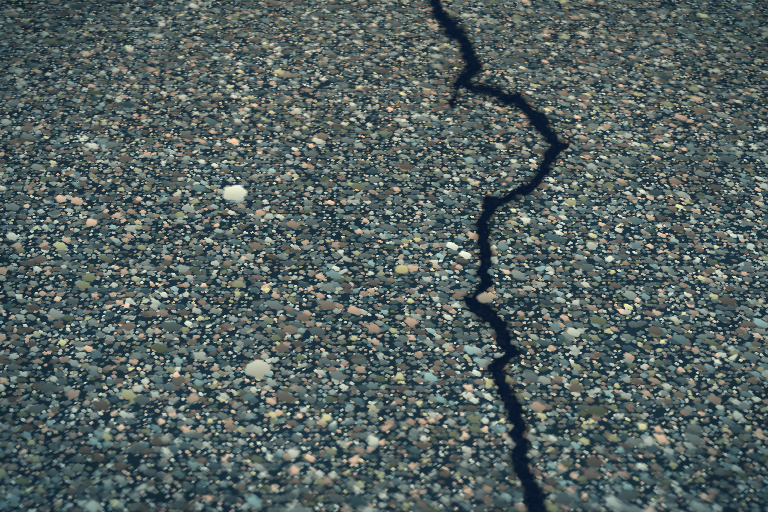
Write a WebGL 1 fragment shader that draws this texture.

```glsl
precision highp float;
uniform vec2 u_resolution;

#define HORIZON 2.5
#define STONE_DENSITY vec2(118.0, 390.0)
#define FOCUS_Y 0.45
#define SHARP_BLUR 0.14
#define MAX_BLUR 0.42
#define CRACK_WIDTH 0.0105
#define TAR vec3(0.09, 0.17, 0.215)
#define SLATE vec3(0.26, 0.32, 0.325)
#define PALE vec3(0.76, 0.78, 0.70)
#define VOID_COLOR vec3(0.02, 0.075, 0.15)

float hash(vec2 p) {
  vec3 v = fract(p.xyx * vec3(0.1031, 0.1030, 0.0973));
  v += dot(v, v.yzx + 33.33);
  return fract((v.x + v.y) * v.z);
}

// Mostly grey stone, with faint rust, ochre and teal
vec3 stoneColor(float tone, float hue) {
  vec3 c = mix(SLATE, PALE, tone * (0.45 + 0.55 * tone));
  c *= mix(vec3(1.0), vec3(1.10, 0.90, 0.84), step(0.74, hue));
  c *= mix(vec3(1.0), vec3(1.06, 1.01, 0.83), step(0.64, hue) * step(hue, 0.74));
  return c * mix(vec3(1.0), vec3(0.70, 0.84, 0.90), step(hue, 0.16));
}

// Cellular layer of rounded stones painted over the ground
vec3 stones(vec3 ground, vec2 q, float blur, float amount, float seed) {
  vec2 cell = floor(q);
  for (int j = -1; j <= 1; j++) {
    for (int i = -1; i <= 1; i++) {
      vec2 id = cell + vec2(float(i), float(j));
      vec2 key = id + seed;
      float tone = hash(key + 17.3);
      float size = hash(key + 41.7);
      vec2 center = id + 0.18 + 0.64 * vec2(hash(key), hash(key + 73.1));
      vec2 r = q - center;
      r.x += r.y * (size - 0.5);
      float wobble = 0.09 * sin(r.x * 9.0 + tone * 40.0) * sin(r.y * 8.0 + size * 30.0);
      float d = length(r * vec2(0.8 + 0.4 * tone, 1.0)) + wobble;
      float radius = 0.27 + 0.27 * size;
      float cover = 1.0 - smoothstep(radius - blur, radius + blur, d);
      cover *= step(hash(key + 97.9), amount);
      vec3 c = stoneColor(tone, hash(key + 131.3)) * (1.0 + 0.25 * r.y);
      ground = mix(ground, c, cover);
    }
  }
  return ground;
}

// Single large pebble, flattened by the view angle
vec3 pebble(vec3 c, vec2 p, vec2 center, float radius, vec3 tint) {
  vec2 r = (p - center) * vec2(1.0, 1.5);
  float d = length(r) + 0.1 * radius * sin(r.x * 210.0 + center.y * 50.0) * sin(r.y * 190.0 + 1.0);
  float cover = 1.0 - smoothstep(radius - 0.004, radius + 0.004, d);
  return mix(c, tint * (0.95 + 0.12 * r.y / radius), cover);
}

// Polyline distance: each call extends the crack, w widens it locally
vec2 pen;
float crackDist;
void crackTo(vec2 p, vec2 b, float w) {
  vec2 ab = b - pen;
  float t = clamp(dot(p - pen, ab) / dot(ab, ab), 0.0, 1.0);
  crackDist = min(crackDist, length(p - pen - ab * t) - CRACK_WIDTH * w);
  pen = b;
}

void traceCrack(vec2 p) {
  crackDist = 9.0;
  pen = vec2(0.850, 1.02);
  crackTo(p, vec2(0.856, 0.971), 1.0);
  crackTo(p, vec2(0.899, 0.928), 1.0);
  crackTo(p, vec2(0.927, 0.874), 1.15);
  crackTo(p, vec2(0.894, 0.836), 0.95);
  crackTo(p, vec2(0.953, 0.821), 0.7);
  crackTo(p, vec2(1.008, 0.804), 0.8);
  crackTo(p, vec2(1.051, 0.768), 1.1);
  crackTo(p, vec2(1.084, 0.716), 1.0);
  crackTo(p, vec2(1.066, 0.665), 0.95);
  crackTo(p, vec2(1.021, 0.625), 0.85);
  crackTo(p, vec2(0.957, 0.603), 0.7);
  crackTo(p, vec2(0.946, 0.568), 1.05);
  crackTo(p, vec2(0.947, 0.440), 1.0);
  crackTo(p, vec2(0.922, 0.409), 0.8);
  crackTo(p, vec2(0.972, 0.366), 1.3);
  crackTo(p, vec2(0.998, 0.312), 1.15);
  crackTo(p, vec2(0.965, 0.276), 0.9);
  crackTo(p, vec2(1.008, 0.198), 1.05);
  crackTo(p, vec2(1.016, 0.105), 1.2);
  crackTo(p, vec2(1.060, -0.02), 1.45);
  // Short side spurs
  pen = vec2(1.078, 0.716);
  crackTo(p, vec2(1.105, 0.718), 0.6);
  pen = vec2(0.892, 0.835);
  crackTo(p, vec2(0.886, 0.795), 0.3);
}

void main() {
  vec2 p = gl_FragCoord.xy / u_resolution.y;
  float aspect = u_resolution.x / u_resolution.y;
  float defocus = smoothstep(0.08, 0.58, abs(p.y - FOCUS_Y));
  float blur = mix(SHARP_BLUR, MAX_BLUR, defocus);

  // Receding ground plane
  float z = 1.0 / (HORIZON - p.y);
  vec2 q = vec2((p.x - 0.75) * z, z) * STONE_DENSITY;

  // Fine grit, gravel, then scattered larger stones
  vec3 c = stones(TAR, q * 1.75, blur, 0.85, 5.0);
  c = stones(c, q + 31.7, blur, 0.55, 211.0);
  c = stones(c, q * 0.66 + 9.4, blur * 0.8, 0.10, 407.0);
  c = pebble(c, p, vec2(0.458, 0.623), 0.023, PALE);
  c = pebble(c, p, vec2(0.504, 0.280), 0.025, PALE * 0.9);
  c = pebble(c, p, vec2(0.785, 0.474), 0.014, vec3(0.68, 0.66, 0.47));

  // Broad uneven wear, dark corners and warm far ground
  float wear = sin(p.x * 11.0 + 2.0 * sin(p.y * 9.0)) * sin(p.y * 17.0 + 1.5 * sin(p.x * 7.0));
  vec2 corner = (p - vec2(0.53 * aspect, 0.5)) / vec2(aspect, 1.0);
  float shade = smoothstep(0.10, 0.50, dot(corner, corner));
  c *= 1.13 + 0.06 * wear;
  c *= mix(vec3(1.0), vec3(0.60, 0.71, 0.77), shade);
  c *= mix(vec3(1.0), vec3(1.08, 1.02, 0.99), smoothstep(0.55, 0.9, p.y));

  // Crack with ragged rims and a soft shadow
  vec2 bend = 0.0035 * vec2(sin(p.y * 95.0 + 1.7 * sin(p.y * 41.0)), sin(p.x * 110.0));
  traceCrack(p + bend);
  float ragged = sin(p.y * 190.0 + 2.0 * sin(p.x * 130.0)) + 0.8 * sin(p.x * 270.0 - p.y * 310.0);
  float edge = crackDist - 0.0016 * ragged;
  float rim = 0.003 + 0.003 * defocus;
  c *= 1.0 - 0.3 * (1.0 - smoothstep(0.0, 0.013, edge));
  c = mix(c, VOID_COLOR + 0.08 * c, 1.0 - smoothstep(-rim, rim, edge));
  c = pebble(c, p, vec2(0.946, 0.418), 0.014, vec3(0.66, 0.63, 0.55));
  gl_FragColor = vec4(c, 1.0);
}
```
